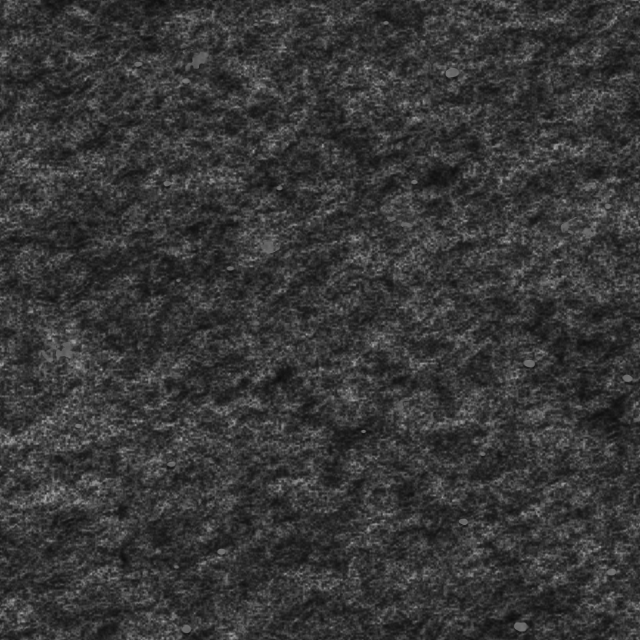
Reproduce this texture procedurally as a Shadertoy shader.

```glsl
#define BASE_TONE 0.204
#define CONTRAST 1.08
#define SKEW 1.3
#define CLUMP_SCALE vec2(25.0, 42.0)
#define SLANT 0.22
#define GRAIN_SCALE vec2(240.0, 310.0)
#define GRAIN_AMOUNT 0.095
#define PEBBLE_CELLS 13.0
#define PEBBLE_CHANCE 0.15
#define RUBBLE_CELLS 4.0
#define RUBBLE_CHANCE 0.28
#define STONE_TONE 0.47

float hash(vec2 p) {
    vec3 q = fract(vec3(p.xyx) * 0.1031);
    q += dot(q, q.yzx + 33.33);
    return fract((q.x + q.y) * q.z);
}

// Smooth value noise in -1..1
float noise(vec2 p) {
    vec2 cell = floor(p), f = fract(p);
    f = f * f * (3.0 - 2.0 * f);
    float low = mix(hash(cell), hash(cell + vec2(1, 0)), f.x);
    float high = mix(hash(cell + vec2(0, 1)), hash(cell + vec2(1, 1)), f.x);
    return 2.0 * mix(low, high, f.y) - 1.0;
}

// Matted ground: wide patches, slanted clumps and fine grain
float groundTone(vec2 uv) {
    vec2 warp = vec2(noise(uv * 34.0 + 7.0), noise(uv * 34.0 + 91.0));
    vec2 p = uv + 0.007 * warp;
    p.y -= SLANT * p.x;
    float patches = noise(uv * vec2(5.0, 7.0) + 40.0);
    float clumps = noise(p * CLUMP_SCALE + 13.0);
    float tufts = noise(p * CLUMP_SCALE * 2.1 + 57.0);
    float blades = noise(p * CLUMP_SCALE * 4.6 + 111.0);
    float grain = noise(uv * GRAIN_SCALE + 211.0)
                + 0.5 * noise(uv.yx * GRAIN_SCALE * 1.4 + 307.0);
    float d = 0.032 * patches + 0.062 * clumps + 0.064 * tufts + 0.066 * blades;
    // Grain fades inside the dark hollows
    d += GRAIN_AMOUNT * grain * clamp(0.85 + 4.0 * d, 0.4, 1.3);
    d *= CONTRAST;
    return BASE_TONE + d + SKEW * d * d;
}

// Scattered rounded blobs: x is the solid mask, y a soft halo
vec2 scatter(vec2 uv, float cells, float chance, float minSize, float maxSize, float seed) {
    vec2 home = floor(uv * cells);
    vec2 result = vec2(0.0);
    for (int j = -1; j <= 1; j++)
    for (int i = -1; i <= 1; i++) {
        vec2 cell = home + vec2(i, j);
        vec2 id = cell + seed;
        if (hash(id) > chance) continue;
        vec2 center = (cell + 0.15 + 0.7 * vec2(hash(id + 19.0), hash(id + 47.0))) / cells;
        float size = mix(minSize, maxSize, pow(hash(id + 83.0), 2.0));
        vec2 d = (uv - center) * vec2(0.8, 1.2);
        float ragged = 0.22 * noise(uv * 150.0 + seed) + 0.35 * noise(uv * 65.0 + seed);
        float dist = length(d) / size + ragged;
        float edge = 0.0015 / size;
        result.x = max(result.x, 1.0 - smoothstep(1.0 - edge, 1.0 + edge, dist));
        result.y = max(result.y, exp(-0.4 * dist * dist));
    }
    return result;
}

void mainImage(out vec4 fragColor, in vec2 fragCoord) {
    vec2 uv = fragCoord / iResolution.y;
    float tone = groundTone(uv);

    // Broken rubble with a dusty surround
    vec2 rubble = scatter(uv, RUBBLE_CELLS, RUBBLE_CHANCE, 0.012, 0.026, 23.0);
    float broken = smoothstep(-0.1, 0.35, noise(uv * 85.0 + 5.0) + 0.4 * noise(uv * 210.0));
    float stoneTexture = STONE_TONE + 0.05 * noise(uv * 190.0 + 71.0);
    tone += 0.045 * rubble.y;
    tone = mix(tone, stoneTexture - 0.04, 0.8 * rubble.x * broken);

    // Small pebbles, lit from above
    vec2 pebble = scatter(uv, PEBBLE_CELLS, PEBBLE_CHANCE, 0.003, 0.009, 131.0);
    float shadow = scatter(uv + vec2(0.0, 0.004), PEBBLE_CELLS, PEBBLE_CHANCE, 0.003, 0.009, 131.0).x;
    tone *= 1.0 - 0.35 * shadow * (1.0 - pebble.x);
    tone = mix(tone, stoneTexture, 0.85 * pebble.x);

    fragColor = vec4(vec3(clamp(tone, 0.035, 0.65)), 1.0);
}
```
